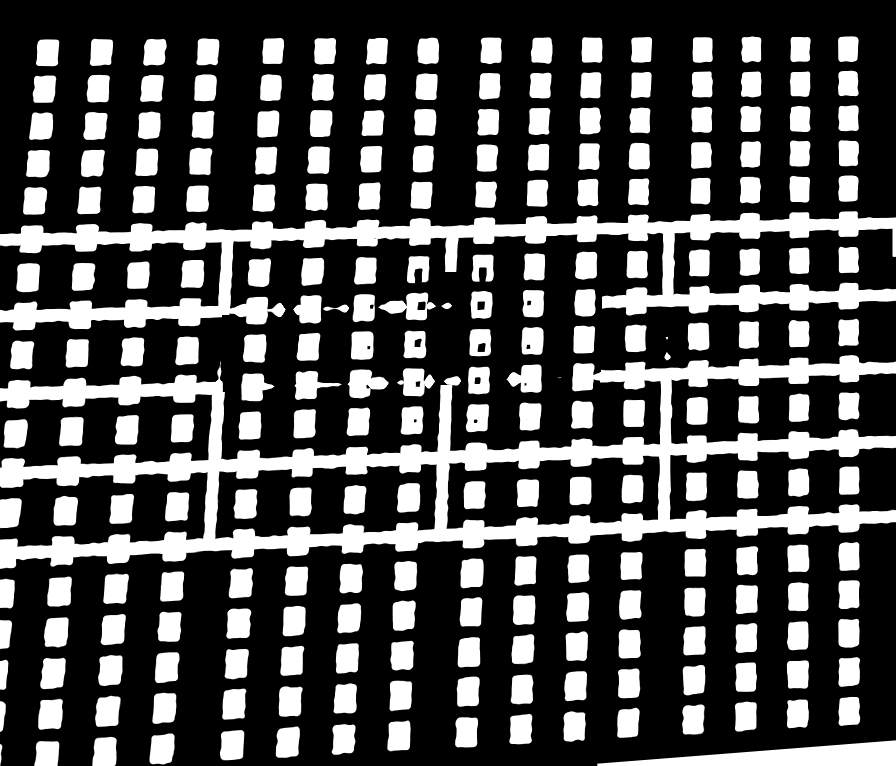
Write a WebGL 1 fragment shader that draws this pattern.

```glsl
precision highp float;
// White window blocks in four bays of columns, tied by a worn frame, on black in mild perspective.
uniform vec2 u_resolution;

float hash(vec2 p) {
  vec3 q = fract(p.xyx * 0.1031);
  q += dot(q, q.yzx + 33.33);
  return fract((q.x + q.y) * q.z);
}

float noise(vec2 p) {
  vec2 i = floor(p), f = fract(p);
  f = f * f * (3.0 - 2.0 * f);
  return mix(mix(hash(i), hash(i + vec2(1.0, 0.0)), f.x),
             mix(hash(i + vec2(0.0, 1.0)), hash(i + 1.0), f.x), f.y);
}

float roundBox(vec2 p, vec2 halfSize, float radius) {
  vec2 d = abs(p) - halfSize + radius;
  return length(max(d, 0.0)) + min(max(d.x, d.y), 0.0) - radius;
}

// Canvas position to grid position: x counts columns, y counts rows downward.
vec2 toGrid(vec2 p) {
  float t = (p.x - 30.0) / 697.0;
  float b = 31.42 - 2.0 * t;
  float row = (sqrt(b * b + 0.46 * (p.y - 45.0 + 3.0 * t)) - b) / 0.23;
  float s = row / 18.0;
  float a = 46.25 + 3.63 * s;
  float c = 0.163 + 0.025 * s;
  float col = (a - sqrt(max(a * a - 4.0 * c * (p.x - 41.0 + 50.0 * s), 0.0))) / (2.0 * c);
  return vec2(col, row);
}

// Sixteen by nineteen blocks, hollowed and bitten near the centre.
float blocks(vec2 grid) {
  float bay = clamp(floor((grid.x + 0.6175) / 4.235), 0.0, 3.0);
  float x = grid.x - 4.235 * bay;
  float k = clamp(floor(x + 0.5), 0.0, 3.0);
  float row = clamp(floor(grid.y + 0.5), 0.0, 18.0);
  vec2 id = vec2(4.0 * bay + k, row);
  vec2 local = vec2(x - k, grid.y - row) * vec2(45.0, 32.0);
  float d = roundBox(local, vec2(9.0, 11.5), 2.8);

  float wear = 1.0 - length((id - vec2(7.6, 7.4)) / vec2(2.4, 3.4));
  vec2 jitter = vec2(hash(id), hash(id + 31.0)) - 0.5;
  vec2 center = vec2((7.9 - id.x) * 3.5, 2.0) + jitter * vec2(3.0, 6.0);
  vec2 size = vec2(3.6, 4.2) * wear + 0.4;
  if (row == 6.0) {
    center = vec2(0.0, 8.0);
    size = vec2(3.0, 8.0) * step(0.4, wear);
  }
  if (wear > 0.0 && size.x > 0.0) d = max(d, -roundBox(local - center, size, 0.8));
  return d;
}

// Five rails; the second and third crumble between the outer bays.
float rails(vec2 grid, vec2 p) {
  float row = clamp(2.0 * floor(grid.y * 0.5) + 1.0, 5.0, 13.0);
  float thickness = 5.2;
  bool broken = row > 6.0 && row < 10.0 && grid.x > 3.6 && grid.x < 10.8;
  if (broken) {
    thickness = 11.0 * noise(vec2(p.x / 8.0, row * 7.0)) - 5.0;
    if (row == 7.0 && grid.x > 7.9) thickness = -4.0;
  }
  return abs(grid.y - row) * 32.0 - thickness;
}

// Three posts between bays, each with a gap in the middle.
float posts(vec2 grid, vec2 p) {
  float i = clamp(floor((grid.x - 1.5) / 4.235), 0.0, 2.0);
  float inner = i == 1.0 ? 1.0 : 0.0;
  float thickness = 5.2;
  if (grid.y > 7.1 - inner && grid.y < 9.1) {
    thickness = 9.0 * noise(vec2(p.y / 6.0, i * 9.0 + 3.0)) - 3.5;
    thickness = grid.y > 8.0 + inner ? min(thickness, 3.0) : -4.0;
  }
  float across = abs(grid.x - 3.617 - 4.235 * i) * 46.0 - thickness;
  return max(across, (abs(grid.y - 9.0) - 4.0) * 32.0);
}

void main() {
  // The canvas is 768 units wide, with y running down.
  vec2 uv = gl_FragCoord.xy / u_resolution;
  vec2 p = vec2(uv.x, 1.0 - uv.y) * vec2(768.0, 656.0);
  vec2 grid = toGrid(p);

  float d = min(blocks(grid), min(rails(grid, p), posts(grid, p)));
  d += (noise(p / 5.0) - 0.5) * 1.5;

  // Slivers at the right edge and the lower right corner.
  d = min(d, roundBox(p - vec2(769.0, 204.0), vec2(4.0, 16.0), 1.0));
  d = min(d, max(654.0 - (p.x - 512.0) * 0.078 - p.y, 512.0 - p.x));

  float pixel = 768.0 / u_resolution.x;
  gl_FragColor = vec4(vec3(clamp(0.5 - d / pixel, 0.0, 1.0)), 1.0);
}
```
